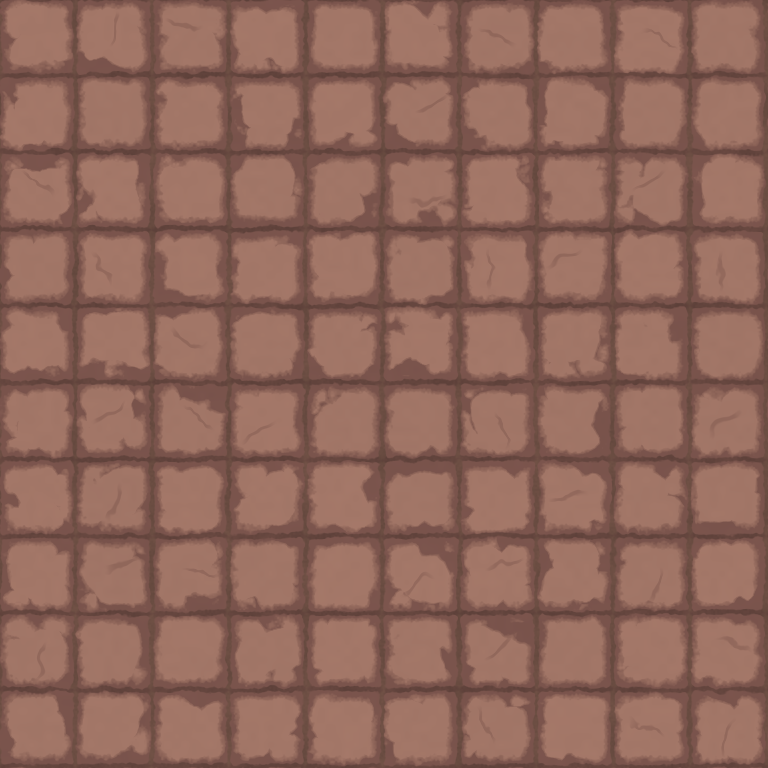
Give the GLSL for this texture, as a WebGL 1 fragment shader.

```glsl
precision highp float;
// Worn terracotta paving: a square grid of rounded tiles in dark grout.
// Wrapping noise makes the joints ragged; a per-tile depth value, lowered by
// cellular stains and thin cracks, picks one of three flat clay tones.

uniform vec2 u_resolution;

#define TILES 10.0        // repeats across and down
#define GROUT 0.029       // half width of a joint, in tiles
#define DARK_RIM 0.072    // depth where the dark rim ends
#define MID_RIM 0.112     // depth where the middle tone ends
#define RAGGED 0.040      // wobble of the joints
#define STAIN 0.20        // reach of the stains
#define CRACKED 0.26      // share of cracked tiles
#define FACE_COLOR vec3(0.635, 0.463, 0.404)
#define MID_COLOR vec3(0.560, 0.398, 0.350)
#define RIM_COLOR vec3(0.478, 0.328, 0.298)
#define GROUT_COLOR vec3(0.405, 0.292, 0.250)

float hash(vec2 p) {
  vec3 q = fract(vec3(p.xyx) * 0.1031);
  q += dot(q, q.yzx + 33.33);
  return fract((q.x + q.y) * q.z);
}

vec2 hash2(vec2 p) {
  return vec2(hash(p + 3.7), hash(p + 71.3));
}

// Value noise over the unit canvas, wrapping after "cells" lattice steps.
float noise(vec2 uv, float cells) {
  vec2 p = uv * cells;
  vec2 i = floor(p);
  vec2 f = fract(p);
  f = f * f * (3.0 - 2.0 * f);
  vec2 a = mod(i, cells);
  vec2 b = mod(i + 1.0, cells);
  return mix(mix(hash(a), hash(vec2(b.x, a.y)), f.x),
             mix(hash(vec2(a.x, b.y)), hash(b), f.x), f.y);
}

// Distance to the nearest scattered point, wrapping likewise.
float cellular(vec2 uv, float cells) {
  vec2 p = uv * cells;
  vec2 i = floor(p);
  float nearest = 2.0;
  for (int y = -1; y <= 1; y++) {
    for (int x = -1; x <= 1; x++) {
      vec2 c = i + vec2(float(x), float(y));
      nearest = min(nearest, length(c + hash2(mod(c, cells)) - p));
    }
  }
  return nearest;
}

// Depth inside a unit square centred on zero, with rounded corners.
float tileDepth(vec2 f, float radius) {
  vec2 b = abs(f) - 0.5 + radius;
  return radius - length(max(b, 0.0)) - min(max(b.x, b.y), 0.0);
}

// A short bent line at a random place and angle in the tile.
float crackMask(vec2 f, vec2 id, float bend) {
  float angle = 6.2832 * hash(id + 19.0);
  vec2 dir = vec2(cos(angle), sin(angle));
  vec2 p = f - (hash2(id + 43.0) - 0.5) * 0.3;
  vec2 q = vec2(dot(p, dir), dot(p, vec2(-dir.y, dir.x)));
  float off = abs(q.y + 0.25 * bend);
  float along = 1.0 - smoothstep(0.12, 0.28, abs(q.x));
  return step(hash(id + 7.0), CRACKED) * along
       * (1.0 - smoothstep(0.012, 0.035, off));
}

void main() {
  vec2 uv = gl_FragCoord.xy / u_resolution;
  float px = TILES / min(u_resolution.x, u_resolution.y);

  // Noise layers, coarse to fine
  float broad = noise(uv, 40.0) - 0.5;
  float rough = noise(uv + 0.37, 90.0) - 0.5;
  float fine = noise(uv + 0.61, 190.0) - 0.5;
  float grain = noise(uv + 0.13, 384.0) - 0.5;

  // Grid with ragged joints
  vec2 wobble = vec2(noise(uv + 0.21, 60.0), noise(uv + 0.83, 60.0)) - 0.5;
  vec2 p = uv * TILES + vec2(0.02, -0.02) + RAGGED * (wobble + 0.7 * fine);
  vec2 id = mod(floor(p), TILES);
  vec2 f = fract(p) - 0.5;
  float joint = tileDepth(f, 0.08) + 0.016 * rough + 0.008 * grain;

  // Worn rim, shifted a little from tile to tile, then stains
  vec2 shift = (hash2(id + 11.0) - 0.5) * 0.045 + vec2(0.008, -0.004);
  float depth = tileDepth(f + shift, 0.24);
  float spots = cellular(uv + 0.012 * vec2(broad, rough), 23.0);
  float amount = STAIN * (0.3 + 0.9 * hash(id + 29.0));
  depth -= amount * smoothstep(0.50, 0.95, spots + 0.25 * broad);
  depth += 0.050 * broad + 0.030 * rough + 0.022 * fine + 0.026 * grain;

  // Clay tones
  float soft = 0.010 + px;
  vec3 color = mix(RIM_COLOR, MID_COLOR,
                   smoothstep(DARK_RIM - soft, DARK_RIM + soft, depth));
  color = mix(color, FACE_COLOR,
              smoothstep(MID_RIM - soft, MID_RIM + soft, depth));
  float crack = crackMask(f, id, broad * 0.6 + rough * 0.2);
  color = mix(color, min(color, MID_COLOR), 0.85 * crack);
  color *= 1.0 + 0.018 * (hash(id + 53.0) - 0.5) + 0.020 * rough;

  // Grout, redder and darker in the level joints
  float level = smoothstep(-0.04, 0.04, abs(f.y) - abs(f.x));
  vec3 grout = GROUT_COLOR * mix(vec3(1.03), vec3(0.96, 0.92, 0.96), level);
  grout *= 1.0 + 0.10 * broad + 0.06 * grain;
  float tile = smoothstep(GROUT - px, GROUT + px, joint);
  gl_FragColor = vec4(mix(grout, color, tile), 1.0);
}
```
